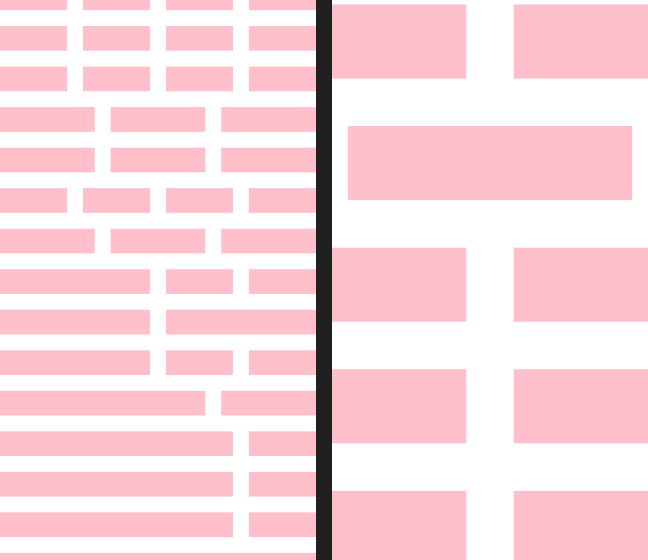
Left, the full canvas; right, a detail of the centre.
A WebGL 2 fragment shader for this pattern:

```glsl
#version 300 es
precision highp float;

uniform vec2 u_resolution;
out vec4 outColor;

// Lengths are fractions of the canvas width
#define GAP 0.05
#define ROW_PITCH 0.12826
#define BAR_HEIGHT 0.0782
#define FIRST_BAR_TOP -0.0459
#define ROW_COUNT 15
#define PINK vec3(1.0, 0.753, 0.796)
#define WHITE vec3(1.0)

// Grid columns in each row, top to bottom
const int COLUMNS[ROW_COUNT] = int[](4, 4, 4, 3, 3, 4, 3, 4, 2, 4, 3, 4, 4, 4, 1);
// Columns merged into the leftmost bar of each row
const int FIRST_SPAN[ROW_COUNT] = int[](1, 1, 1, 1, 1, 1, 1, 2, 1, 2, 2, 3, 3, 3, 1);

// Smoothed coverage of an interval, given the offset from its centre
float coverage(float offset, float size, float pixel) {
    return clamp(0.5 + (0.5 * size - abs(offset)) / pixel, 0.0, 1.0);
}

void main() {
    float pixel = 1.0 / u_resolution.x;
    float x = gl_FragCoord.x * pixel;
    float fromTop = (u_resolution.y - gl_FragCoord.y) * pixel;

    // Row cells are centred on their bars
    float rowCoord = (fromTop - FIRST_BAR_TOP - 0.5 * BAR_HEIGHT) / ROW_PITCH + 0.5;
    int row = clamp(int(floor(rowCoord)), 0, ROW_COUNT - 1);
    float rowOffset = (fract(rowCoord) - 0.5) * ROW_PITCH;

    // The first bar may be wide; the others fill one column each
    float columnPitch = (1.0 + GAP) / float(COLUMNS[row]);
    float firstPitch = columnPitch * float(FIRST_SPAN[row]);
    float cellX = x + 0.5 * GAP;
    bool inFirst = cellX < firstPitch;
    float cellPitch = inFirst ? firstPitch : columnPitch;
    float cellOffset = (inFirst ? cellX : mod(cellX - firstPitch, columnPitch)) - 0.5 * cellPitch;

    float bar = coverage(cellOffset, cellPitch - GAP, pixel)
              * coverage(rowOffset, BAR_HEIGHT, pixel);
    outColor = vec4(mix(WHITE, PINK, bar), 1.0);
}
```
